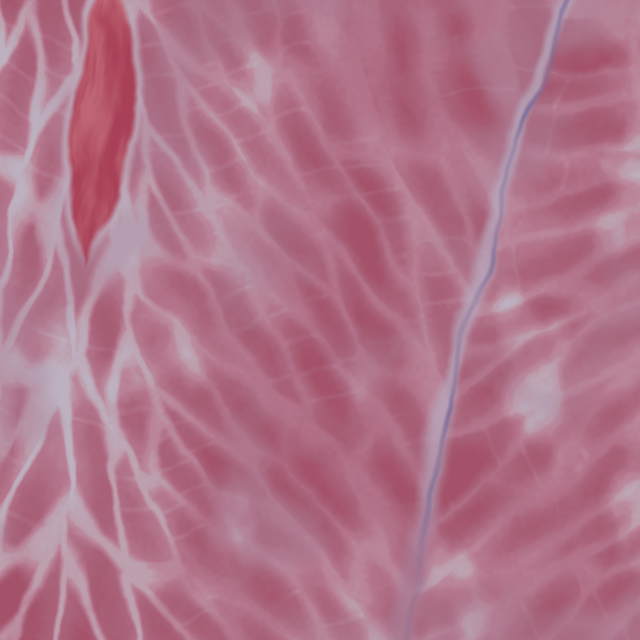
Write a WebGL 1 fragment shader that draws this texture.

```glsl
precision highp float;
// Stained muscle tissue: rose fibres with pale gaps, split by a thin violet vein.
// Fibres are stretched Voronoi cells, each turned along a direction field;
// soft noise blurs and tints them, and faint cross bands run over each fibre.
uniform vec2 u_resolution;

vec2 hash2(vec2 p) {
  vec3 h = fract(vec3(p.xyx) * vec3(0.1031, 0.1030, 0.0973));
  h += dot(h, h.yzx + 33.33);
  return fract((h.xx + h.yz) * h.zy);
}

float noise(vec2 p) {
  vec2 i = floor(p), f = fract(p);
  f = f * f * (3.0 - 2.0 * f);
  float low = mix(hash2(i).x, hash2(i + vec2(1.0, 0.0)).x, f.x);
  float high = mix(hash2(i + vec2(0.0, 1.0)).x, hash2(i + 1.0).x, f.x);
  return mix(low, high, f.y);
}

float fbm(vec2 p) {
  float sum = 0.0, amp = 0.53;
  for (int i = 0; i < 4; i++) {
    sum += amp * noise(p);
    p = mat2(1.6, 1.2, -1.2, 1.6) * p + 7.3;
    amp *= 0.5;
  }
  return sum;
}

float veinX(float y) {
  return 0.638 + 0.13 * y + 0.11 * y * y;
}

// Unit direction along the fibres on either side of the vein.
vec2 fibreDirection(vec2 p) {
  if (p.x > veinX(p.y))
    return normalize(vec2(1.0, mix(0.75, 0.06, smoothstep(0.3, 0.85, p.y))));
  float lean = mix(0.33, -0.95, smoothstep(0.02, 0.38, p.x));
  lean = mix(lean, -0.45, smoothstep(0.42, 0.65, p.x));
  return normalize(vec2(lean * mix(1.1, 0.7, p.y), 1.0));
}

// Nearest and second distance, and (across, along, seed) of the nearest fibre.
vec2 fibres(vec2 p, out vec3 place) {
  vec2 nearest = vec2(9.0);
  vec2 cell = floor(p * 9.0);
  float side = step(veinX(p.y), p.x);
  place = vec3(0.0);
  for (int j = -2; j <= 2; j++) {
    for (int i = -2; i <= 2; i++) {
      vec2 id = cell + vec2(float(i), float(j));
      vec2 rnd = hash2(id + 41.0);
      vec2 seed = (id + 0.1 + 0.8 * rnd) / 9.0;
      vec2 dir = fibreDirection(seed);
      vec2 r = p - seed;
      vec2 q = vec2(dot(r, vec2(dir.y, -dir.x)), dot(r, dir));
      float d = length(q / vec2(0.032, 0.12));
      d += 3.0 * abs(side - step(veinX(seed.y), seed.x));
      if (d < nearest.x) {
        nearest = vec2(d, nearest.x);
        place = vec3(q, rnd.x);
      } else {
        nearest.y = min(nearest.y, d);
      }
    }
  }
  return nearest;
}

// Stain colours from dense fibre (0) to open gap (1.25).
vec3 stain(float t) {
  vec3 c = mix(vec3(0.64, 0.32, 0.41), vec3(0.66, 0.38, 0.47), smoothstep(0.0, 0.32, t));
  c = mix(c, vec3(0.70, 0.45, 0.54), smoothstep(0.28, 0.58, t));
  c = mix(c, vec3(0.73, 0.52, 0.60), smoothstep(0.55, 0.78, t));
  c = mix(c, vec3(0.74, 0.62, 0.68), smoothstep(0.78, 1.0, t));
  return mix(c, vec3(0.74, 0.69, 0.75), smoothstep(1.0, 1.25, t));
}

void main() {
  vec2 p = gl_FragCoord.xy / u_resolution;
  vec2 wobble = vec2(fbm(p * 9.0), fbm(p * 9.0 + 31.0)) - 0.5;
  vec2 w = p + 0.035 * wobble;

  // Fibre bodies: crisp at the left, out of focus elsewhere.
  vec3 place;
  vec2 f = fibres(w, place);
  float gapWidth = f.y - f.x;
  float inside = smoothstep(0.0, 0.5, gapWidth);
  float crisp = 1.0 - smoothstep(0.16, 0.36, p.x + 0.1 * wobble.x);
  float softGap = 0.27 * (1.0 - smoothstep(-0.3, 1.2, gapWidth));
  float crispGap = 0.6 * (1.0 - smoothstep(0.08, 0.5, gapWidth));
  float clouds = fbm(p * vec2(6.0, 5.0) + 3.7);
  float body = 0.2 + 0.28 * smoothstep(0.1, 1.3, f.x);
  body += inside * (0.22 * (place.z - 0.5) + 2.5 * place.x * (1.0 - crisp));
  float tone = body + mix(softGap, crispGap, crisp) + 0.8 * (clouds - 0.47);

  // Pale cross walls at random steps, then fine grain and blurred openings.
  float stepAlong = place.y / 0.05 + 6.0 * place.x + 9.0 * place.z;
  float wall = 1.0 - smoothstep(0.0, 0.14, abs(fract(stepAlong) - 0.5));
  wall *= step(0.55, hash2(vec2(floor(stepAlong), floor(place.z * 97.0))).y);
  tone += 0.14 * wall * inside * smoothstep(0.35, 0.6, noise(p * 7.0 + 11.0));
  tone += 0.07 * (noise(p * 150.0) - 0.5);
  tone += 0.5 * smoothstep(0.56, 0.78, fbm(p * vec2(7.0, 4.5) + 19.0));
  vec3 col = stain(tone);
  float dusty = smoothstep(0.54, 0.74, fbm(p * 5.0 + 57.0));
  col = mix(col, vec3(0.67, 0.51, 0.60), 0.4 * dusty);

  // One redder, streaked spindle with a pale sheath.
  vec2 s = w - vec2(0.158, 0.82);
  s.x -= 0.08 * s.y;
  float spindle = abs(s.x) - 0.046 * (1.0 - pow(abs(s.y) / 0.23, 2.0));
  float streak = smoothstep(0.25, 0.75, fbm(s * vec2(40.0, 9.0) + 5.0));
  vec3 red = mix(vec3(0.66, 0.25, 0.34), vec3(0.75, 0.40, 0.46), streak);
  float inSpan = 1.0 - smoothstep(0.18, 0.25, abs(s.y));
  col = mix(col, vec3(0.74, 0.66, 0.72), 0.8 * inSpan * (1.0 - smoothstep(0.004, 0.018, spindle)));
  col = mix(col, red, 1.0 - smoothstep(-0.006, 0.006, spindle));

  // Vein: uneven pale halo around a broken violet thread, fading downwards.
  float off = p.x - veinX(p.y) + 0.035 * wobble.x;
  float fade = smoothstep(0.1, 0.32, p.y);
  float haloWidth = 0.012 + 0.03 * noise(vec2(p.y * 9.0, 2.0));
  float halo = 1.0 - smoothstep(0.1, 1.0, abs(off + 0.006) / haloWidth);
  col = mix(col, mix(vec3(0.66, 0.48, 0.58), vec3(0.72, 0.66, 0.74), fade), 0.75 * halo);
  float thread = 1.0 - smoothstep(0.0, 0.008, abs(off - 0.006 * sin(p.y * 23.0)));
  thread *= 0.4 + 0.6 * noise(vec2(p.y * 17.0, 8.0));
  col = mix(col, vec3(0.46, 0.41, 0.59), thread * mix(0.35, 0.85, fade));

  gl_FragColor = vec4(col, 1.0);
}
```
